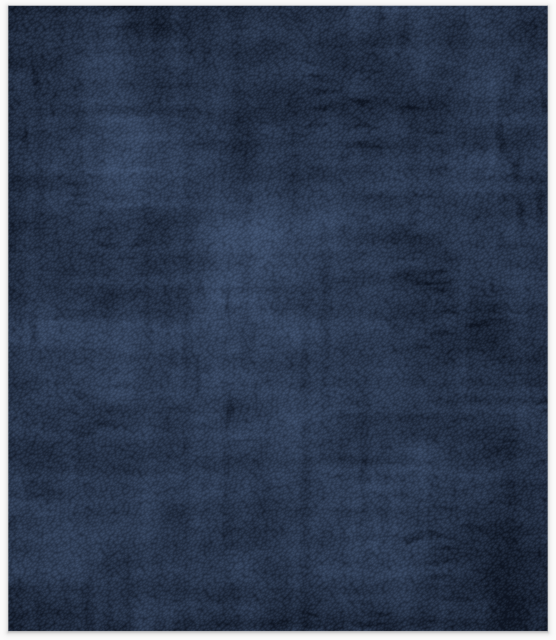
Give the GLSL for this texture, as a Shadertoy shader.

```glsl
#define DARK_NAVY vec3(0.11, 0.15, 0.22)
#define LIGHT_NAVY vec3(0.20, 0.26, 0.36)
#define PAPER vec3(0.985)
#define GRAIN_SCALE 250.0
#define GRAIN_CONTRAST 1.25
#define MOTTLE_CONTRAST 1.9
#define STREAK_CONTRAST 0.38
#define SLUB_DEPTH 0.55
#define VIGNETTE 1.15
#define SHADOW 0.20

vec2 hash2(vec2 p) {
    vec3 q = fract(p.xyx * vec3(0.1031, 0.1030, 0.0973));
    q += dot(q, q.yzx + 33.33);
    return fract((q.xx + q.yz) * q.zy);
}

float valueNoise(vec2 p) {
    vec2 i = floor(p), f = fract(p);
    f = f * f * (3.0 - 2.0 * f);
    float low = mix(hash2(i).x, hash2(i + vec2(1, 0)).x, f.x);
    float high = mix(hash2(i + vec2(0, 1)).x, hash2(i + vec2(1, 1)).x, f.x);
    return mix(low, high, f.y);
}

// Distance to the nearest scattered cell centre
float cellular(vec2 p) {
    vec2 i = floor(p), f = fract(p);
    float nearest = 4.0;
    for (int y = -1; y <= 1; y++)
        for (int x = -1; x <= 1; x++) {
            vec2 o = vec2(x, y);
            vec2 r = o + hash2(i + o) - f;
            nearest = min(nearest, dot(r, r));
        }
    return sqrt(nearest);
}

// Cloudy wear, slightly wider than tall
float mottle(vec2 p) {
    float sum = 0.0, weight = 1.0, total = 0.0;
    p *= vec2(5.0, 8.0);
    for (int i = 0; i < 5; i++) {
        sum += weight * valueNoise(p);
        total += weight;
        weight *= 0.7;
        p = p * 2.03 + 17.3;
    }
    return sum / total - 0.5;
}

// Short fibres lying along the twill diagonal
float twillGrain(vec2 p) {
    vec2 along = normalize(vec2(0.8, 0.6));
    vec2 q = vec2(dot(p, along), dot(p, vec2(-along.y, along.x)));
    float fine = cellular(q * GRAIN_SCALE * vec2(0.7, 1.05));
    float coarse = cellular(q * GRAIN_SCALE * vec2(0.36, 0.5) + 41.0);
    return 0.47 - mix(fine, coarse, 0.28);
}

// Faint warp and weft threads
float streaks(vec2 p) {
    float weft = valueNoise(p * vec2(5.0, 75.0) + 9.0);
    float warp = valueNoise(p * vec2(65.0, 4.0) + 23.0);
    return weft + warp - 1.0;
}

// Sparse dark creases, some upright and some level
float slubs(vec2 p) {
    vec2 wobble = 0.012 * vec2(valueNoise(p * 30.0), valueNoise(p * 30.0 + 7.0));
    float upright = smoothstep(0.32, 0.0, cellular((p + wobble) * vec2(32.0, 7.0)));
    float level = smoothstep(0.32, 0.0, cellular((p + wobble) * vec2(9.0, 45.0) + 13.0));
    float patches = valueNoise(p * 6.0 + 31.0);
    return upright * smoothstep(0.6, 0.85, patches)
         + level * smoothstep(0.4, 0.15, patches);
}

float boxDistance(vec2 p, vec2 halfSize) {
    vec2 d = abs(p) - halfSize;
    return length(max(d, 0.0)) + min(max(d.x, d.y), 0.0);
}

void mainImage(out vec4 fragColor, in vec2 fragCoord) {
    vec2 p = fragCoord / iResolution.y;
    vec2 uv = fragCoord / iResolution.xy;
    float aspect = iResolution.x / iResolution.y;

    // Cloth tone
    vec2 fromCentre = uv - vec2(0.46, 0.54);
    float tone = 0.67 - VIGNETTE * dot(fromCentre, fromCentre);
    tone += GRAIN_CONTRAST * twillGrain(p);
    tone += MOTTLE_CONTRAST * mottle(p);
    tone += STREAK_CONTRAST * streaks(p);
    tone -= SLUB_DEPTH * slubs(p);
    vec3 cloth = mix(DARK_NAVY, LIGHT_NAVY, clamp(tone, -0.6, 1.7));

    // Cloth panel on paper with a soft shadow below
    vec2 centre = vec2(0.5 * aspect, 0.5025);
    vec2 halfSize = vec2(0.485 * aspect, 0.4885);
    float edge = boxDistance(p - centre, halfSize);
    float shade = boxDistance(p - centre + vec2(0.0, 0.002), halfSize);
    vec3 paper = PAPER - SHADOW * exp(-max(shade, 0.0) / 0.003);
    float blur = max(0.0012, 0.75 / iResolution.y);
    fragColor = vec4(mix(cloth, paper, smoothstep(-blur, blur, edge)), 1.0);
}
```
